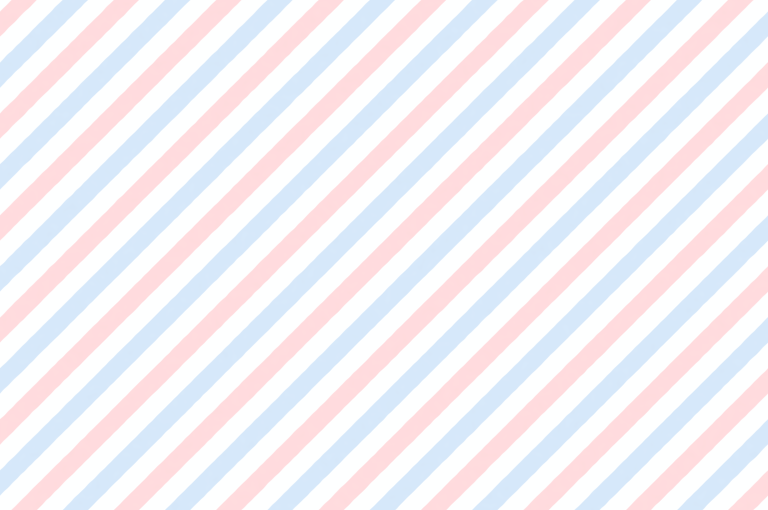
Reproduce this pattern procedurally as a Shadertoy shader.

```glsl
#define REPEATS      vec2(7.5, 5.0)          // stripe pairs across and down
#define PINK_CENTRE  0.235                   // phase of the first pink stripe
#define STRIPE_WIDTH 0.247                   // share of one pair
#define EDGE_WOBBLE  0.008
#define WOBBLE_SCALE 12.0
#define MOTTLE       0.006
#define PAPER        vec3(0.995, 1.0, 1.0)
#define PINK         vec3(1.0, 0.86, 0.87)
#define BLUE         vec3(0.84, 0.91, 0.98)

vec2 hashGradient(vec2 cell) {
    vec2 h = vec2(dot(cell, vec2(127.1, 311.7)), dot(cell, vec2(269.5, 183.3)));
    return 2.0 * fract(sin(h) * 43758.5) - 1.0;
}

float gradientNoise(vec2 p) {
    vec2 i = floor(p), f = fract(p);
    vec2 u = f * f * f * (f * (f * 6.0 - 15.0) + 10.0);
    vec2 e = vec2(0.0, 1.0);
    float a = dot(hashGradient(i), f);
    float b = dot(hashGradient(i + e.yx), f - e.yx);
    float c = dot(hashGradient(i + e.xy), f - e.xy);
    float d = dot(hashGradient(i + e.yy), f - e.yy);
    return mix(mix(a, b, u.x), mix(c, d, u.x), u.y);
}

// Coverage of a stripe repeating once per unit of phase
float stripe(float phase, float centre, float blur) {
    float fromCentre = abs(fract(phase - centre + 0.5) - 0.5);
    return 1.0 - smoothstep(-blur, blur, fromCentre - 0.5 * STRIPE_WIDTH);
}

void mainImage(out vec4 fragColor, in vec2 fragCoord) {
    // Diagonal phase, counted from the upper left corner
    vec2 uv = fragCoord / iResolution.xy;
    vec2 p = vec2(uv.x, 1.0 - uv.y) * REPEATS;
    float phase = p.x + p.y;
    float blur = 0.75 * length(REPEATS / iResolution.xy);

    // Slightly uneven edges
    float grain = gradientNoise(p * WOBBLE_SCALE);
    phase += EDGE_WOBBLE * grain;

    // Alternate pink and blue, half a pair apart
    float pink = stripe(phase, PINK_CENTRE, blur);
    float blue = stripe(phase, PINK_CENTRE + 0.5, blur);
    vec3 colour = mix(mix(PAPER, PINK, pink), BLUE, blue);

    // Faint mottling of the ink
    colour += MOTTLE * grain * (pink + blue);
    fragColor = vec4(clamp(colour, 0.0, 1.0), 1.0);
}
```
